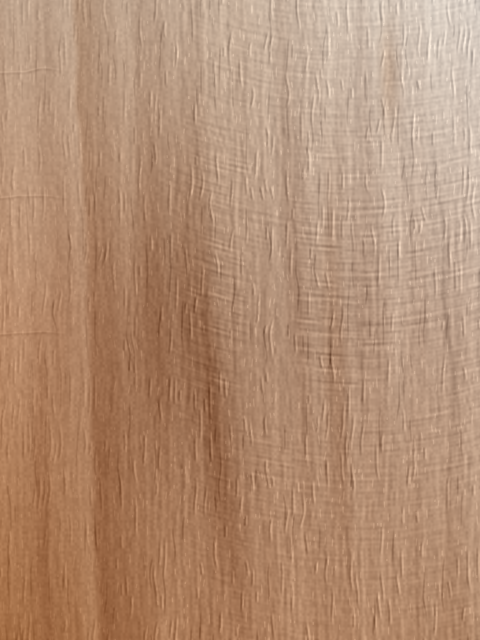
A Shadertoy shader for this texture:

```glsl
// Rough-sawn wooden board: warm vertical grain, raised fibres and curved saw marks.

float hash(vec2 p) {
    return fract(sin(dot(p, vec2(127.1, 311.7))) * 43758.5453);
}

float noise(vec2 p) {
    vec2 i = floor(p), f = fract(p);
    f = f * f * (3.0 - 2.0 * f);
    return mix(mix(hash(i), hash(i + vec2(1, 0)), f.x),
               mix(hash(i + vec2(0, 1)), hash(i + vec2(1, 1)), f.x), f.y);
}

float fbm(vec2 p) {
    float sum = 0.0, amp = 0.5;
    for (int i = 0; i < 4; i++) {
        sum += amp * noise(p);
        p = p * 2.03 + 17.3;
        amp *= 0.5;
    }
    return sum;
}

float bell(float x, float width) {
    return exp(-x * x / (width * width));
}

vec3 ramp(vec3 low, vec3 middle, vec3 high, float t) {
    return t < 0.5 ? mix(low, middle, t * 2.0) : mix(middle, high, t * 2.0 - 1.0);
}

// Sparse upright dashes, one per occupied cell
float fibres(vec2 p, vec2 grid, float density, float seed) {
    vec2 q = p * grid;
    q.x += 0.9 * noise(p * vec2(9.0, 22.0) + seed);
    q.y += 7.0 * hash(vec2(floor(q.x), seed));
    vec2 id = floor(q), f = fract(q) - 0.5;
    float len = mix(0.12, 0.5, hash(id + seed + 3.1));
    float across = 1.0 - smoothstep(0.05, 0.35, abs(f.x));
    float along = 1.0 - smoothstep(len * 0.4, len, abs(f.y));
    return across * along * step(1.0 - density, hash(id + seed));
}

// Surface height of the grain: long fine ridges, broken by short ones
float grainHeight(vec2 p) {
    p.x += 0.010 * noise(p * vec2(5.0, 9.0));
    return 0.55 * noise(p * vec2(125.0, 6.0)) + 0.35 * noise(p * vec2(95.0, 19.0))
         + 0.40 * noise(p * vec2(165.0, 50.0));
}

// Saw marks: shallow bowl-shaped lines
float sawHeight(vec2 p) {
    float s = p.y - 0.55 * (p.x - 0.74) * (p.x - 0.74);
    s += 0.006 * noise(p * vec2(5.0, 4.0));
    return 0.55 * noise(vec2(p.x * 9.0, s * 125.0)) + 0.45 * noise(vec2(p.x * 22.0, s * 175.0));
}

// Broad tone of the board, lit from the upper right
vec3 boardColour(vec2 p, float t) {
    vec3 left = ramp(vec3(0.65, 0.44, 0.28), vec3(0.73, 0.55, 0.42), vec3(0.73, 0.62, 0.53), t);
    vec3 centre = ramp(vec3(0.69, 0.51, 0.38), vec3(0.67, 0.53, 0.43), vec3(0.78, 0.69, 0.61), t);
    vec3 right = ramp(vec3(0.69, 0.53, 0.41), vec3(0.74, 0.63, 0.55), vec3(0.86, 0.82, 0.78), t);
    return ramp(left, centre, right, p.x);
}

// Amount of brown heartwood staining
float heartwood(vec2 p, float t) {
    float x = p.x + 0.05 * (fbm(vec2(p.x * 4.0, p.y * 2.5)) - 0.5);
    float edge = x - 0.155 - 0.05 * (1.0 - t);
    float stain = 0.85 * smoothstep(-0.012, 0.012, edge) * exp(-max(edge, 0.0) * 18.0);
    stain += 0.85 * bell(x - 0.33, 0.14) * bell(t - 0.48, 0.27);
    stain += 0.60 * bell(x - 0.50 + 0.14 * t, 0.035) * bell(t - 0.36, 0.28);
    stain += 0.60 * bell(x - 0.69, 0.025) * bell(t - 0.42, 0.25);
    stain += 0.55 * bell(x - 0.05 - 0.04 * (1.0 - t), 0.02) * (1.0 - smoothstep(0.3, 0.7, t));
    return stain + 0.60 * bell(x - 0.80, 0.02) * bell(t - 0.88, 0.08);
}

// Faint cross cracks near the left side
float crossCracks(vec2 p) {
    float mark = 0.0;
    for (int i = 0; i < 3; i++) {
        float k = float(i);
        float y = 0.62 + 0.26 * k + 0.05 * hash(vec2(k, 4.0)) + 0.012 * noise(vec2(p.x * 22.0, k));
        mark += 0.6 * bell(p.y - y, 0.002) - 0.7 * bell(p.y - y + 0.004, 0.003);
    }
    return mark * (1.0 - smoothstep(0.08, 0.15, p.x));
}

void mainImage(out vec4 fragColor, in vec2 fragCoord) {
    vec2 p = fragCoord / iResolution.x;
    float t = fragCoord.y / iResolution.y;

    // Stains and soft growth streaks
    vec3 brown = vec3(0.85, 0.77, 0.70);
    vec3 colour = boardColour(p, t) * mix(vec3(1.0), brown, heartwood(p, t));
    colour += (fbm(vec2(p.x * 20.0 + 0.8 * p.y, p.y * 1.1)) - 0.46) * vec3(0.13, 0.15, 0.15);

    // Relief shading of grain and saw marks
    float rough = mix(0.55, 1.0, smoothstep(0.15, 0.42, p.x));
    vec2 light = vec2(0.0022, 0.0010), up = vec2(0.0, 0.0020);
    float grain = grainHeight(p + light) - grainHeight(p - light);
    float sawn = smoothstep(0.30, 0.48, p.x) * (0.3 + 0.7 * bell(t - 0.56, 0.28));
    sawn *= smoothstep(0.2, 0.55, noise(p * vec2(7.0, 8.0)) + 0.15);
    float shade = 0.15 * rough * grain + 0.16 * sawn * (sawHeight(p + up) - sawHeight(p - up));
    shade += 0.05 * (noise(p * vec2(190.0, 170.0)) - 0.5);

    // Raised fibres with a shadow beside each
    vec2 offset = vec2(0.0045, 0.001);
    float lit = fibres(p, vec2(95.0, 10.0), 0.32, 2.0) + 0.8 * fibres(p, vec2(130.0, 34.0), 0.2, 5.0);
    float dark = fibres(p + offset, vec2(95.0, 10.0), 0.32, 2.0) + fibres(p, vec2(105.0, 7.0), 0.2, 8.0);
    shade += rough * (0.085 * lit - 0.085 * dark) + 0.06 * crossCracks(p);

    // Thin wandering vein and a few dark pores
    float veinX = 0.99 - 0.11 * t + 0.025 * (noise(vec2(p.y * 7.0, 3.0)) - 0.5);
    shade -= 0.09 * bell(p.x - veinX, 0.006) * bell(t - 0.55, 0.22);
    shade -= 0.2 * fibres(p, vec2(70.0, 45.0), 0.001, 13.0);
    fragColor = vec4(clamp(colour + shade * vec3(1.0, 0.97, 0.90), 0.0, 1.0), 1.0);
}
```
